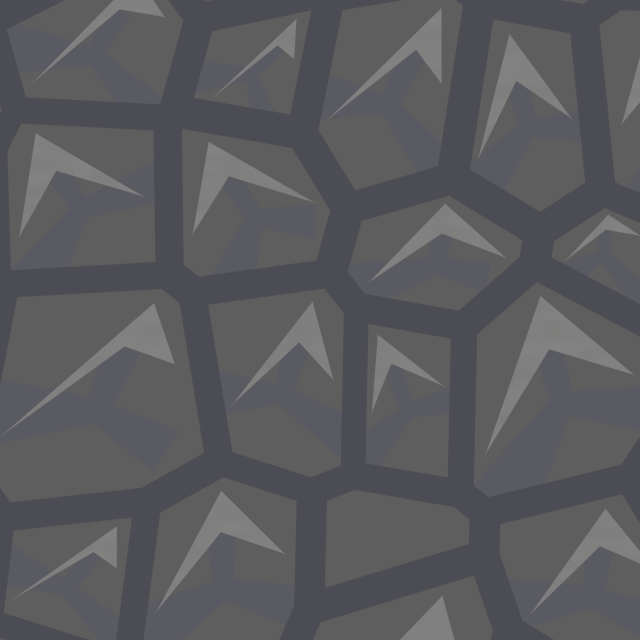
Write a three.js fragment shader that draws this texture.

```glsl
varying vec2 vUv;

const float GRID = 4.0;       // stones across the canvas
const float SOFT = 0.0012;    // half width of a smoothed edge
const int SIDES = 25;         // neighbours that may bound a stone

const vec3 MORTAR = vec3(0.298, 0.298, 0.329);
const vec3 STONE = vec3(0.369, 0.369, 0.367);
const vec3 GROOVE = vec3(0.352, 0.352, 0.388);
const vec3 HIGHLIGHT = vec3(0.502, 0.502, 0.500);

vec3 hash3(vec2 p) {
  vec3 k = vec3(dot(p, vec2(127.1, 311.7)), dot(p, vec2(269.5, 183.3)), dot(p, vec2(419.2, 371.9)));
  return fract(sin(k) * 43758.5);
}

vec2 heading(float angle) { return vec2(cos(angle), sin(angle)); }

float coverage(float inside) { return smoothstep(-SOFT, SOFT, inside); }

float gradientDot(vec2 corner, vec2 p) {
  return dot(heading(6.2832 * hash3(corner).x), p - corner);
}

float gradientNoise(vec2 p) {
  vec2 i = floor(p), f = p - i;
  vec2 u = f * f * f * (f * (f * 6.0 - 15.0) + 10.0);
  vec2 e = vec2(0.0, 1.0);
  return mix(mix(gradientDot(i, p), gradientDot(i + e.yx, p), u.x),
             mix(gradientDot(i + e, p), gradientDot(i + e.yy, p), u.x), u.y);
}

// Stone seed: position in xy, growth weight in z
vec3 seed(vec2 cell) {
  vec3 h = hash3(cell + 5.0);
  return vec3((cell + 0.5 + 0.68 * (h.xy - 0.5)) / GRID, 0.024 * h.z);
}

vec2 neighbour(int i) {
  float n = float(i);
  return vec2(mod(n, 5.0), floor((n + 0.5) / 5.0)) - 2.0;
}

// Cell whose weighted distance is the smallest
vec2 ownerCell(vec2 p) {
  vec2 base = floor(p * GRID), owner = base;
  float best = 10.0;
  for (int i = 0; i < SIDES; i++) {
    vec2 cell = base + neighbour(i);
    vec3 s = seed(cell);
    float d = dot(p - s.xy, p - s.xy) - s.z;
    if (d < best) { best = d; owner = cell; }
  }
  return owner;
}

// Distance from a point to the stone outline along a direction
float reach(vec3 sides[SIDES], vec2 from, vec2 dir) {
  float t = 1.0;
  for (int i = 0; i < SIDES; i++) {
    float k = dot(sides[i].xy, dir);
    if (k > 0.001) t = min(t, (sides[i].z - dot(sides[i].xy, from)) / k);
  }
  return t;
}

// Signed distance to the left of the line a to b
float leftOf(vec2 p, vec2 a, vec2 b) {
  vec2 d = normalize(b - a + 0.00001);
  return d.x * (p.y - a.y) - d.y * (p.x - a.x);
}

float chevron(vec2 p, vec2 apex, vec2 leftTip, vec2 rightTip, vec2 notch) {
  float outer = min(leftOf(p, apex, leftTip), leftOf(p, rightTip, apex));
  float inner = max(leftOf(p, leftTip, notch), leftOf(p, notch, rightTip));
  return min(outer, inner);
}

// Flaring bar from the hub at zero
float arm(vec2 p, vec2 dir, float root, float flare, float len) {
  float along = dot(p, dir);
  float across = abs(dir.x * p.y - dir.y * p.x);
  return min(min(along + root, len - along), root + flare * along - across);
}

void main() {
  vec2 cell = ownerCell(vUv);
  vec3 own = seed(cell);
  vec3 vary = hash3(cell + 31.0), shape = hash3(cell + 67.0);
  vec2 p = vUv - own.xy;

  // Straight stone outline, set back from its neighbours
  vec3 sides[SIDES];
  float inside = 1.0, setback = mix(0.017, 0.027, vary.x);
  for (int i = 0; i < SIDES; i++) {
    vec3 other = seed(cell + neighbour(i));
    vec2 gap = other.xy - own.xy;
    float d = length(gap);
    sides[i] = vec3(0.0, 0.0, 1.0);
    if (d > 0.0001) sides[i] = vec3(gap / d, 0.5 * (d + (own.z - other.z) / d) - setback);
    inside = min(inside, sides[i].z - dot(sides[i].xy, p));
  }

  // Centre and mean half size of the stone
  vec2 centre = vec2(0.0), extent = vec2(0.0), x = vec2(1.0, 0.0), y = vec2(0.0, 1.0);
  for (int i = 0; i < 2; i++) {
    float right = reach(sides, centre, x), left = reach(sides, centre, -x);
    centre.x += 0.5 * (right - left);
    float up = reach(sides, centre, y), down = reach(sides, centre, -y);
    centre.y += 0.5 * (up - down);
    extent = 0.5 * vec2(right + left, up + down);
  }
  float size = 0.5 * (extent.x + extent.y);

  // Highlight fitted below the top corner
  vec2 apex = vec2(0.0, -1.0);
  for (int i = 0; i < 9; i++) {
    vec2 dir = heading(0.8 + 0.2 * float(i));
    vec2 rim = dir * reach(sides, centre, dir);
    if (rim.y > apex.y) apex = rim;
  }
  apex = centre + 0.87 * apex;
  vec2 leftDir = heading(mix(3.35, 3.95, vary.y)), rightDir = heading(mix(-0.1, 0.4, vary.z));
  vec2 leftTip = centre + leftDir * reach(sides, centre, leftDir) * 0.87;
  vec2 rightTip = centre + rightDir * reach(sides, centre, rightDir) * 0.85;
  vec2 notch = mix(apex, 0.5 * (leftTip + rightTip), 0.45);
  float light = chevron(p, apex, leftTip, rightTip, notch);

  // Three-armed groove hanging from the highlight
  vec2 hub = centre - vec2(0.0, 0.18 * size), q = p - hub, rise = notch - hub;
  float turn = atan(rise.y, rise.x), root = 0.13 * size;
  float groove = arm(q, heading(turn), root, 0.06, length(rise));
  groove = max(groove, arm(q, heading(turn + mix(1.8, 2.4, shape.x)), root, 0.2, 2.5 * size));
  groove = max(groove, arm(q, heading(turn - mix(1.6, 2.3, shape.y)), root, 0.14, size * mix(0.7, 2.5, shape.z)));

  // Flat layers with a faint brushed tone on the highlight
  float brushed = 0.02 * gradientNoise(vUv * vec2(18.0, 45.0));
  vec3 face = mix(STONE, GROOVE, coverage(groove));
  face = mix(face, HIGHLIGHT + brushed, coverage(light));
  gl_FragColor = vec4(mix(MORTAR, face, coverage(inside)), 1.0);
}
```
